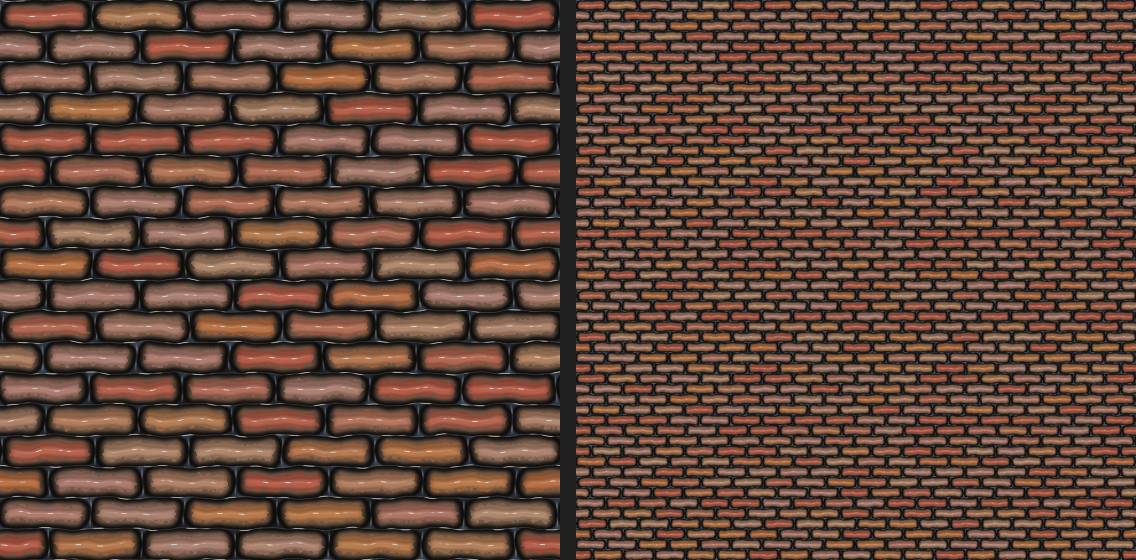
Left, the tile; right, the same tile 3 across and 3 down.
Give the GLSL for this texture, as a Shadertoy shader.

```glsl
// Glossy rounded bricks in running bond, with ragged worn faces and wet black mortar.

const float TAU = 6.2831853;
const vec2 BRICKS = vec2(6.0, 18.0);         // repeats across and down
const float ASPECT = 3.0;                    // brick cell width over height
const vec2 HALF_SIZE = vec2(1.475, 0.475);   // brick half size, in row heights
const float CORNER = 0.34;
const float WAVE = 0.028;                    // waviness of the courses
const float FACE_DEPTH = 0.19;               // rim width around the worn face
const float RAGGED = 0.13;
const vec2 CHIPS = vec2(84.0, 96.0);         // cells of the chipping noise

const vec3 MORTAR = vec3(0.055, 0.052, 0.055);
const vec3 SHEEN = vec3(0.17, 0.21, 0.26);
const vec3 GLINT = vec3(0.88, 0.88, 0.87);
const vec3 RIM_DARK = vec3(0.085, 0.078, 0.07);
const vec3 RIM_LIGHT = vec3(0.41, 0.335, 0.275);
const vec3 RED = vec3(0.70, 0.35, 0.27);
const vec3 TAN = vec3(0.68, 0.52, 0.41);
const vec3 ORANGE = vec3(0.72, 0.45, 0.25);
const vec3 MAUVE = vec3(0.66, 0.48, 0.44);

float hash(vec2 p) {
    vec3 v = fract(p.xyx * vec3(0.1031, 0.1030, 0.0973));
    v += dot(v, v.yzx + 33.33);
    return fract((v.x + v.y) * v.z);
}

// Distance to the nearest feature point, wrapping over the canvas
float cellular(vec2 uv, vec2 period) {
    vec2 p = uv * period, cell = floor(p);
    float nearest = 2.0;
    for (int j = -1; j <= 1; j++)
    for (int i = -1; i <= 1; i++) {
        vec2 c = cell + vec2(i, j);
        vec2 id = mod(c, period);
        vec2 point = c + vec2(hash(id), hash(id + 271.0));
        nearest = min(nearest, length(p - point));
    }
    return nearest;
}

// Sine wave with whole numbers of cycles along each axis
float wave(vec2 uv, float cyclesX, float cyclesY) {
    return sin(TAU * (cyclesX * uv.x + cyclesY * uv.y));
}

float roundedBox(vec2 p, vec2 halfSize, float radius) {
    vec2 d = abs(p) - halfSize + radius;
    return length(max(d, 0.0)) + min(max(d.x, d.y), 0.0) - radius;
}

float ridge(float x, float width) {
    return exp(-x * x / (width * width));
}

void mainImage(out vec4 fragColor, in vec2 fragCoord) {
    vec2 uv = fragCoord / iResolution.xy;
    float pixel = BRICKS.y / iResolution.y;

    // Wavy running-bond grid
    vec2 grid = uv * BRICKS;
    grid.y += WAVE * (wave(uv, 7.0, 5.0) + 0.8 * wave(uv, 13.0, -7.0)
                    + 0.25 * wave(uv, 29.0, 8.0));
    grid.x += 0.005 * (wave(uv, 4.0, 13.0) + wave(uv, -7.0, 20.0));
    float row = mod(floor(grid.y), BRICKS.y);
    grid.x += 0.5 * mod(row + 1.0, 2.0) + 0.10 * (hash(vec2(row, 7.0)) - 0.5);
    vec2 id = vec2(mod(floor(grid.x), BRICKS.x), row);
    vec2 p = (fract(grid) - 0.5) * vec2(ASPECT, 1.0);

    // Brick shape and chipping
    vec2 size = HALF_SIZE - vec2(0.05, 0.03) * vec2(hash(id + 11.0), hash(id + 23.0));
    float depth = -roundedBox(p, size, CORNER);
    float chips = cellular(uv, CHIPS) + 0.4 * cellular(uv, CHIPS * 2.0) - 0.67;
    float sway = 0.6 * wave(uv, 11.0, 4.0) + 0.4 * wave(uv, 19.0, -9.0);

    // Mortar: blue sheen in the hollows, broken glints along the bed
    vec2 edge = vec2(0.5 * ASPECT, 0.5) - abs(p);
    float hollow = smoothstep(0.0, 0.12, -depth);
    float broken = smoothstep(0.0, 1.2, wave(uv, 11.0, 7.0) + 0.6 * wave(uv, 31.0, -5.0));
    vec3 color = MORTAR + SHEEN * hollow * (0.6 + 0.4 * sway);
    float bed = ridge(edge.y - 0.004, 0.016);
    float joint = ridge(edge.x - 0.01, 0.018) * ridge(abs(p.y) - 0.27, 0.13);

    // Rim: dark bevel rising to dull brown
    float hue = hash(id + 41.0), accent = hash(id + 67.0);
    vec3 tint = mix(RED, TAN, smoothstep(0.0, 0.75, hue));
    tint = mix(tint, ORANGE, 0.8 * smoothstep(0.75, 0.95, accent));
    tint = mix(tint, MAUVE, 0.75 * smoothstep(0.5, 0.15, accent) * smoothstep(0.1, 0.4, hue));
    float bevel = smoothstep(0.0, 0.19, depth + 0.01 * sway);
    vec3 rim = mix(RIM_DARK, RIM_LIGHT, bevel);
    rim *= mix(vec3(1.0), tint / 0.5, 0.12);

    // Face: soft bands of shade with a thin bright streak
    float y = p.y + 0.016 * sway;
    float bands = 0.74 + 0.23 * ridge(y + 0.05, 0.17) + 0.035 * sin(y * 40.0 + sway);
    float ends = smoothstep(0.05, 0.38, size.x - abs(p.x));
    vec3 face = tint * bands * mix(0.66, 1.0, ends);
    face += 0.05 * ridge(y + 0.03, 0.08) * ends;
    float sparkle = smoothstep(0.2, 1.2, wave(uv, 23.0, 3.0) + 0.7 * wave(uv, 53.0, -7.0));
    float streak = ridge(y, 0.019) * smoothstep(0.35, 0.8, size.x - abs(p.x));
    face = mix(face, GLINT, streak * (0.14 + 0.7 * sparkle));

    // Chipped edge of the face, rougher at the ends and below
    float rough = RAGGED * (1.0 + 0.3 * smoothstep(0.0, -0.2, p.y) + 0.5 * (1.0 - ends));
    float worn = depth - FACE_DEPTH + rough * chips + 0.015 * sway;
    vec3 chipColor = rim * mix(0.6, 1.0, ends);
    vec3 brick = mix(chipColor, face, smoothstep(-0.5 * pixel, 0.5 * pixel, worn));

    // Wet film bridging the bricks
    color = mix(color, brick, smoothstep(-pixel, pixel, depth));
    color = mix(color, GLINT, max(bed * (0.12 + 0.55 * broken), 0.3 * joint));
    fragColor = vec4(clamp(color, 0.0, 1.0), 1.0);
}
```
